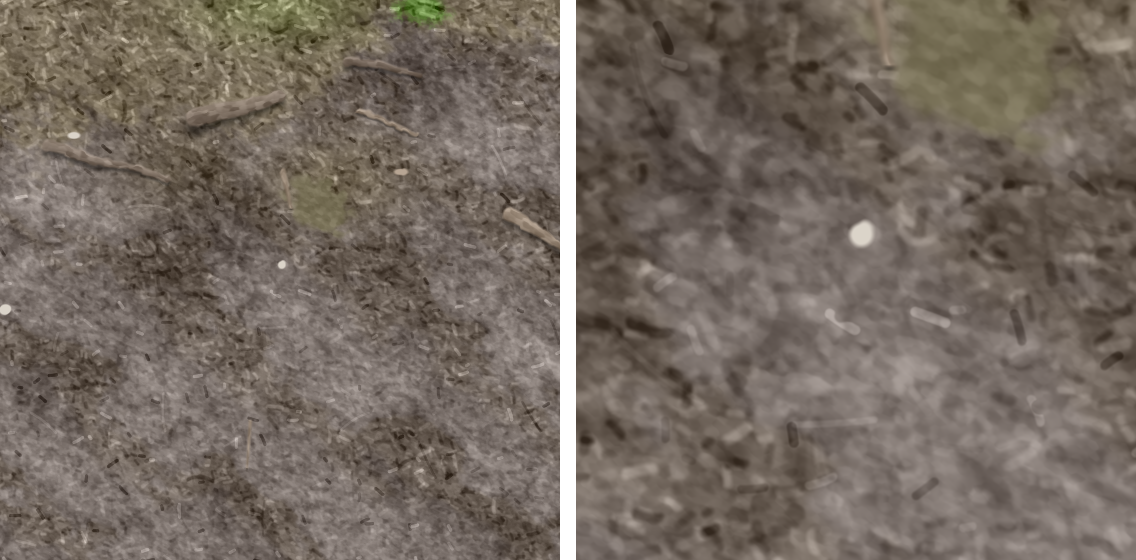
Left, the full canvas; right, a detail of the centre.
Write a Shadertoy shader that draws this texture.

```glsl
// Bare, trodden soil below a ragged edge of dry grass, with twigs and pebbles.
// Smooth cellular noise gives diagonal bands and crumbs; curved strokes laid
// in jittered cells make the litter, and tapered capsules make the branches.

const vec3 SOIL_TINT = vec3(0.0, -0.04, -0.061);
const vec3 HUMUS_TINT = vec3(0.003, -0.043, -0.085);
const vec3 STRAW_TINT = vec3(0.012, -0.035, -0.125);
const vec3 MOSS_TINT = vec3(-0.02, -0.005, -0.18);
const vec3 TUFT_TINT = vec3(-0.07, 0.06, -0.22);
const vec3 STONE_COLOR = vec3(0.47, 0.44, 0.34);
const vec3 BARK_COLOR = vec3(0.53, 0.47, 0.42);
const vec3 PALE_WOOD = vec3(0.62, 0.55, 0.48);
const vec3 PEBBLE_COLOR = vec3(0.86, 0.83, 0.79);

vec2 hash2(vec2 p) {
    vec3 q = fract(p.xyx * vec3(0.1031, 0.1030, 0.0973));
    q += dot(q, q.yzx + 33.33);
    return fract((q.xx + q.yz) * q.zy);
}

vec2 rotate(vec2 p, float angle) {
    float c = cos(angle), s = sin(angle);
    return vec2(c * p.x + s * p.y, c * p.y - s * p.x);
}

// Smooth cellular noise, about -1 to 1
float cellNoise(vec2 p) {
    vec2 id = floor(p), f = fract(p);
    float sum = 0.0, total = 0.0;
    for (int y = -1; y <= 1; y++)
    for (int x = -1; x <= 1; x++) {
        vec2 o = vec2(x, y);
        vec2 d = o + 0.15 + 0.7 * hash2(id + o) - f;
        float weight = exp(-7.0 * dot(d, d));
        sum += weight * (2.0 * hash2(id + o + 57.0).x - 1.0);
        total += weight;
    }
    return sum / total;
}

float layeredNoise(vec2 p) {
    float sum = 0.0, gain = 0.6;
    for (int i = 0; i < 3; i++) {
        sum += gain * cellNoise(p);
        p = rotate(p, 0.6) * 2.1 + 17.0;
        gain *= 0.65;
    }
    return sum;
}

// Curved strokes, one per cell; the sign tells light from dark
float strokes(vec2 p, float cells, float slant, float halfLength, float width, float seed) {
    vec2 g = p * cells, id = floor(g);
    float ink = 0.0, soft = 0.002 * cells;
    for (int y = -1; y <= 1; y++)
    for (int x = -1; x <= 1; x++) {
        vec2 cell = id + vec2(x, y);
        vec2 h = hash2(cell + seed), k = hash2(cell + seed + 91.0);
        vec2 d = rotate(g - cell - h, slant + (k.x - 0.5) * 2.4);
        d.y += (h.x - 0.5) * 0.8 * d.x * d.x;
        float reach = halfLength * (0.2 + 0.8 * h.y);
        float dist = length(vec2(max(abs(d.x) - reach, 0.0), d.y)) - width;
        ink = mix(ink, 2.0 * k.y - 1.0, smoothstep(soft, -soft, dist));
    }
    return ink;
}

float spot(vec2 p, vec2 center, vec2 size) {
    vec2 d = (p - center) / size;
    return exp(-dot(d, d));
}

// Tapered branch, lit from above, with a soft shadow below
vec3 layBranch(vec3 color, vec2 p, vec2 a, vec2 b, float radius, vec3 tint) {
    vec2 axis = b - a;
    p.y += 0.003 * sin(p.x * 45.0) + 0.003 * cellNoise(p * 70.0);
    float t = clamp(dot(p - a, axis) / dot(axis, axis), 0.0, 1.0);
    vec2 d = p - a - axis * t;
    float r = radius * (1.0 - 0.45 * t);
    float shadow = smoothstep(r * 1.6, 0.0, length(d + vec2(0.0, r)));
    color *= 1.0 - 0.45 * shadow;
    float bark = 0.11 * cellNoise(rotate(p, atan(axis.y, axis.x)) * vec2(70.0, 170.0));
    vec3 wood = tint + bark + 0.1 * clamp(d.y / r, -1.0, 1.0);
    return mix(color, wood, 0.85 * smoothstep(0.003, -0.003, length(d) - r));
}

vec3 layPebble(vec3 color, vec2 p, vec2 center, vec2 size, vec3 tint) {
    float dist = length((p - center) / size) + 0.25 * cellNoise(p * 60.0);
    return mix(color, tint, smoothstep(1.25, 0.75, dist));
}

void mainImage(out vec4 fragColor, in vec2 fragCoord) {
    vec2 p = fragCoord / iResolution.y;
    float broad = layeredNoise(rotate(p, -0.6) * vec2(5.0, 8.0));
    float clods = layeredNoise(rotate(p, -0.5) * vec2(17.0, 25.0) + 40.0);
    float crumbs = layeredNoise(rotate(p, -0.5) * vec2(42.0, 62.0));
    float grain = cellNoise(rotate(p, -0.4) * vec2(100.0, 135.0));

    // Where grass, litter and dark humus lie
    float edge = 0.77 + 0.17 * smoothstep(0.42, 0.75, p.x);
    float grass = smoothstep(-0.05, 0.05, p.y - edge + 0.07 * broad + 0.04 * clods);
    float bands = cos((p.y + 0.7 * p.x - 0.39) * 22.4 + 2.2 * broad + 0.5 * clods);
    float litter = 0.8 * smoothstep(0.0, 0.9, bands - 0.6 * broad - 0.4 * clods);
    float straw = 0.9 * spot(p, vec2(0.6, 0.68), vec2(0.13, 0.08));
    straw = max(straw, 0.6 * spot(p, vec2(0.32, 0.71), vec2(0.12, 0.09)));
    straw = max(straw, grass);
    litter = max(litter, straw);
    float humus = spot(p, vec2(0.42, 0.64), vec2(0.2, 0.1)) + spot(p, vec2(0.72, 0.87), vec2(0.16, 0.08));

    // Tone of soil and scattered litter
    float fine = strokes(p, 72.0, -0.5, 0.5, 0.17, 3.0);
    float chips = strokes(p, 40.0, -0.5, 0.55, 0.13, 29.0);
    float flecks = strokes(p, 23.0, -0.5, 0.22, 0.08, 47.0);
    float twigs = strokes(p, 11.0, -0.6, 0.4, 0.03, 71.0);
    float tone = 0.452 + 0.085 * broad + 0.05 * clods + 0.085 * crumbs + 0.055 * grain;
    tone -= 0.035 * bands * (1.0 - grass) + 0.07 * humus * (1.0 - grass);
    tone += mix(0.07, 0.15, litter) * (fine + chips);
    tone += 0.17 * flecks * smoothstep(0.3, 0.8, abs(flecks));
    tone += 0.09 * twigs * smoothstep(0.3, 0.8, abs(twigs));
    tone = max(tone, 0.2 + 0.3 * (tone - 0.2));

    // Colour from tone
    float moss = 0.85 * grass * spot(p, vec2(0.5, 0.99), vec2(0.16, 0.07));
    float tuft = smoothstep(0.3, 0.8, spot(p, vec2(0.755, 0.985), vec2(0.055, 0.035)) + 0.25 * crumbs);
    vec3 tint = mix(SOIL_TINT, HUMUS_TINT, litter);
    tint = mix(tint, STRAW_TINT, straw * (0.75 + 0.25 * clods));
    tint = mix(mix(tint, MOSS_TINT, moss), TUFT_TINT, tuft);
    vec3 color = tone + tint;

    // Flat stone, branches and pebbles
    vec3 stone = STONE_COLOR + 0.05 * crumbs + 0.04 * grain;
    color = layPebble(color, rotate(p - vec2(0.57, 0.635), -0.6), vec2(0.0), vec2(0.06, 0.042), stone);
    color = layBranch(color, p, vec2(0.35, 0.79), vec2(0.5, 0.828), 0.018, BARK_COLOR);
    color = layBranch(color, p, vec2(0.085, 0.738), vec2(0.3, 0.682), 0.010, BARK_COLOR);
    color = layBranch(color, p, vec2(0.62, 0.892), vec2(0.75, 0.868), 0.008, BARK_COLOR - 0.06);
    color = layBranch(color, p, vec2(0.91, 0.615), vec2(1.01, 0.556), 0.012, PALE_WOOD);
    color = layBranch(color, p, vec2(0.64, 0.80), vec2(0.745, 0.762), 0.005, PALE_WOOD);
    color = layBranch(color, p, vec2(0.505, 0.69), vec2(0.52, 0.625), 0.005, PALE_WOOD);
    color = layBranch(color, p, vec2(0.447, 0.25), vec2(0.441, 0.165), 0.003, PALE_WOOD);
    color = layPebble(color, p, vec2(0.132, 0.758), vec2(0.013, 0.007), PEBBLE_COLOR);
    color = layPebble(color, p, vec2(0.503, 0.527), vec2(0.008), PEBBLE_COLOR);
    color = layPebble(color, p, vec2(0.010, 0.447), vec2(0.010, 0.008), PEBBLE_COLOR);
    color = layPebble(color, p, vec2(0.715, 0.693), vec2(0.015, 0.007), PALE_WOOD + 0.1);
    fragColor = vec4(clamp(color, 0.0, 1.0), 1.0);
}
```
